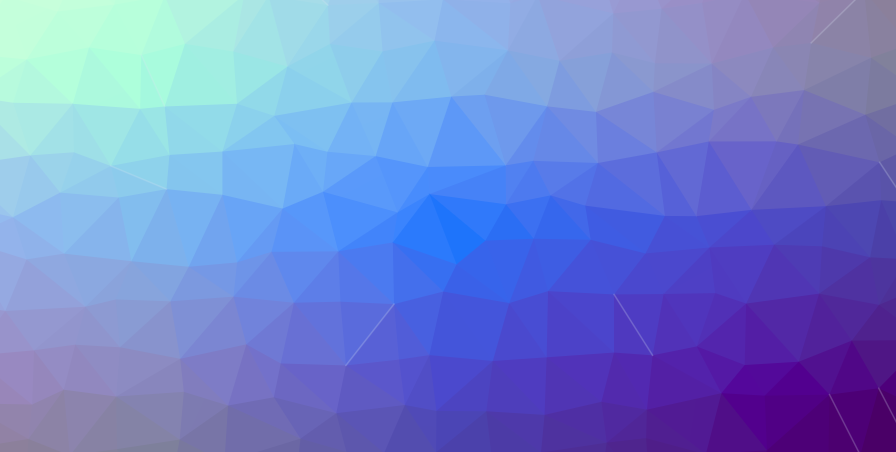
This background is drawn by a Shadertoy shader. Its source:

```glsl
// Low-poly mesh of flat triangles, from mint through blue to deep violet.

// Linear RGB to XYZ, for perceptual blending
const mat3 TO_XYZ = mat3(.4124, .2126, .0193, .3576, .7152, .1192, .1805, .0722, .9505);

vec2 hash2(vec2 p) {
    vec3 q = fract(p.xyx * vec3(.1031, .1030, .0973));
    q += dot(q, q.yzx + 33.33);
    return fract((q.xx + q.yz) * q.zy);
}

// Cube-rooted XYZ: mixing here equals mixing in Lab
vec3 toPerceptual(vec3 rgb) {
    return pow(TO_XYZ * pow(rgb, vec3(2.2)), vec3(1. / 3.));
}

vec3 toRgb(vec3 c) {
    return pow(clamp(inverse(TO_XYZ) * (c * c * c), 0., 1.), vec3(1. / 2.2));
}

vec3 palette(float t) {
    vec3 stops[7] = vec3[7](
        vec3(.80, 1., .86), vec3(.66, 1., .86), vec3(.46, .72, .96),
        vec3(.06, .47, 1.), vec3(.29, .28, .81), vec3(.33, .0, .62),
        vec3(.28, .0, .37));
    float s = clamp(t, 0., 1.) * 6.;
    int i = min(int(s), 5);
    return mix(toPerceptual(stops[i]), toPerceptual(stops[i + 1]), s - float(i));
}

// Equal blend of the palette across and down the canvas
vec3 gradient(vec2 p, float aspect) {
    return toRgb(.5 * (palette(p.x / aspect) + palette(1. - p.y)));
}

vec2 meshVertex(vec2 id) {
    vec2 jitter = (hash2(id + 17.) - .5) * vec2(.62, .58);
    return (id + jitter) * vec2(.117, .11) + vec2(.044, 0.);
}

// Signed distance to the line a-b, positive on its left
float edgeSide(vec2 p, vec2 a, vec2 b) {
    vec2 e = b - a;
    return dot(p - a, vec2(-e.y, e.x)) / length(e);
}

float segmentDistance(vec2 p, vec2 a, vec2 b) {
    vec2 e = b - a;
    return length(p - a - e * clamp(dot(p - a, e) / dot(e, e), 0., 1.));
}

// Adds a flat triangle, weighted by its coverage of the pixel
void addTriangle(inout vec4 sum, vec2 p, vec2 a, vec2 b, vec2 c, float pixel, float aspect) {
    float inside = min(edgeSide(p, a, b), min(edgeSide(p, b, c), edgeSide(p, c, a)));
    float cover = clamp(.5 + inside / pixel, 0., 1.);
    if (cover > 0.) sum += cover * vec4(gradient((a + b + c) / 3., aspect), 1.);
}

void mainImage(out vec4 fragColor, in vec2 fragCoord) {
    float pixel = 1. / iResolution.y;
    float aspect = iResolution.x * pixel;
    vec2 p = fragCoord * pixel;
    vec2 cell = floor((p - vec2(.044, 0.)) / vec2(.117, .11));

    vec4 sum = vec4(gradient(p, aspect), 1.) * .001;
    float seam = 0.;
    for (int y = -1; y <= 1; y++)
    for (int x = -1; x <= 1; x++) {
        vec2 id = cell + vec2(x, y);
        vec2 a = meshVertex(id), b = meshVertex(id + vec2(1, 0));
        vec2 c = meshVertex(id + 1.), d = meshVertex(id + vec2(0, 1));

        // Split each quad along its shorter diagonal
        bool rising = distance(a, c) < distance(b, d);
        if (rising) {
            addTriangle(sum, p, a, b, c, pixel, aspect);
            addTriangle(sum, p, a, c, d, pixel, aspect);
        } else {
            addTriangle(sum, p, a, b, d, pixel, aspect);
            addTriangle(sum, p, b, c, d, pixel, aspect);
        }

        // A few diagonals carry a pale hairline
        if (hash2(id + 71.).x > .94) {
            float dist = rising ? segmentDistance(p, a, c) : segmentDistance(p, b, d);
            seam = max(seam, 1. - smoothstep(0., .001 + pixel, dist));
        }
    }
    vec3 color = mix(sum.rgb / sum.a, vec3(.85, .9, .95), .25 * seam);
    fragColor = vec4(color, 1.);
}
```
